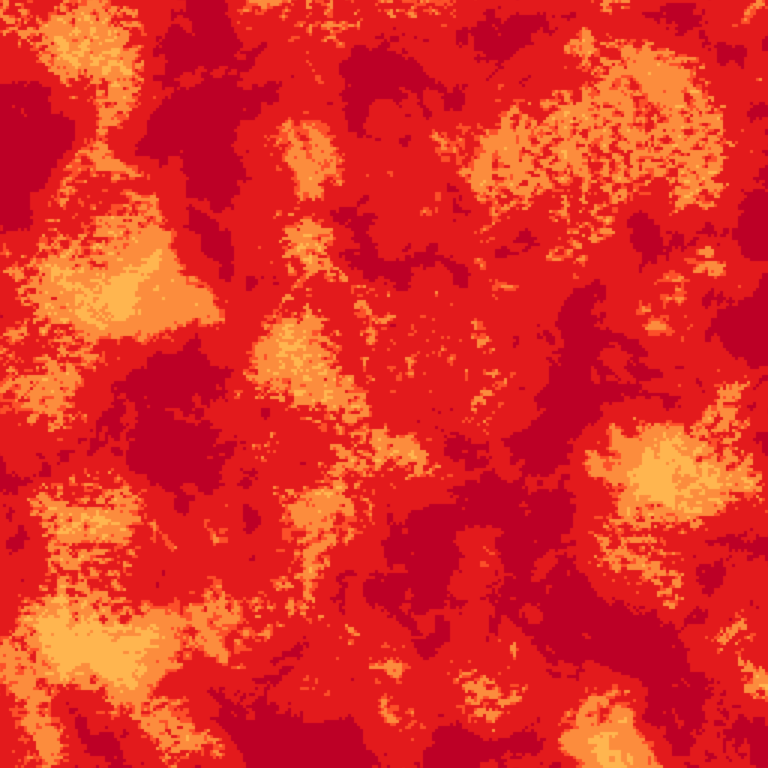
Give the GLSL for this texture, as a Shadertoy shader.

```glsl
#define CELLS 256.0        // mosaic cells across the canvas
#define PATCH_SCALE 4.8    // frequency of the bright patches
#define VEIN_SCALE 2.8     // frequency of the dark winding veins
#define WARP 0.010         // bending of both layers
#define GRAIN 0.46         // speckle strength in bright areas
#define EDGE_SHARPNESS 0.75
#define DARK_LEVEL -0.66   // upper limits of the colour bands
#define RED_LEVEL 0.56
#define VERMILION_LEVEL 0.82
#define ORANGE_LEVEL 1.82

const vec3 CRIMSON = vec3(0.74, 0.00, 0.15);
const vec3 RED = vec3(0.89, 0.10, 0.11);
const vec3 VERMILION = vec3(0.99, 0.31, 0.16);
const vec3 ORANGE = vec3(0.99, 0.55, 0.24);
const vec3 AMBER = vec3(1.00, 0.71, 0.31);
const float NOISE_DEVIATION = 0.212;

float hash(vec2 p) {
    return fract(sin(dot(p, vec2(127.1, 311.7))) * 43758.5453);
}

float cornerSlope(vec2 corner, vec2 offset) {
    float angle = 6.2832 * hash(corner);
    return dot(vec2(cos(angle), sin(angle)), offset);
}

// Gradient noise scaled to unit deviation
float noise(vec2 p) {
    vec2 i = floor(p), f = p - i;
    vec2 s = f * f * (3.0 - 2.0 * f);
    vec2 x = vec2(1, 0), y = vec2(0, 1);
    float low = mix(cornerSlope(i, f), cornerSlope(i + x, f - x), s.x);
    float high = mix(cornerSlope(i + y, f - y), cornerSlope(i + 1.0, f - 1.0), s.x);
    return mix(low, high, s.y) / NOISE_DEVIATION;
}

// Octave sum, again with unit deviation
float fbm(vec2 p, int octaves, float gain) {
    const mat2 TURN = mat2(1.6, 1.2, -1.2, 1.6);
    float sum = 0.0, power = 0.0, weight = 1.0;
    for (int i = 0; i < octaves; i++) {
        sum += weight * noise(p);
        power += weight * weight;
        weight *= gain;
        p = TURN * p + 17.3;
    }
    return sum * inversesqrt(power);
}

// Patches rise between the veins; speckle grows with height
float heightField(vec2 p) {
    vec2 bend = vec2(noise(p * 7.0 + 41.7), noise(p * 7.0 + 83.2));
    vec2 q = p + WARP * bend;
    float patches = fbm(q * PATCH_SCALE + 9.4, 6, 0.64);
    float veins = abs(fbm(q * VEIN_SCALE + 63.1, 6, 0.48));
    float height = 0.72 * patches + 0.95 * (veins - 0.8);

    float speckle = 0.75 * noise(p * vec2(75.0, 115.0) + 5.3)
                  + 1.6 * (hash(floor(p * CELLS) + 0.37) - 0.5);
    float roughness = 0.35 + 0.65 * smoothstep(-0.8, 1.0, noise(p * 6.0 + 27.9));
    float brightness = mix(0.2, 1.0, smoothstep(-0.4, 0.6, height));
    return height + GRAIN * speckle * roughness * brightness;
}

vec3 cellColor(vec2 cell) {
    float height = heightField((cell + 0.5) / CELLS);
    if (height < DARK_LEVEL) return CRIMSON;
    if (height < RED_LEVEL) return RED;
    if (height < VERMILION_LEVEL) return VERMILION;
    return height < ORANGE_LEVEL ? ORANGE : AMBER;
}

void mainImage(out vec4 fragColor, in vec2 fragCoord) {
    float pixelsPerCell = iResolution.y / CELLS;
    vec2 grid = fragCoord / pixelsPerCell - 0.5;
    vec2 cell = floor(grid);

    // Blend neighbouring cells softly across their border
    float slope = max(pixelsPerCell * EDGE_SHARPNESS, 1.0);
    vec2 blend = clamp((grid - cell - 0.5) * slope + 0.5, 0.0, 1.0);
    vec3 low = mix(cellColor(cell), cellColor(cell + vec2(1, 0)), blend.x);
    vec3 high = mix(cellColor(cell + vec2(0, 1)), cellColor(cell + 1.0), blend.x);
    fragColor = vec4(mix(low, high, blend.y), 1.0);
}
```
